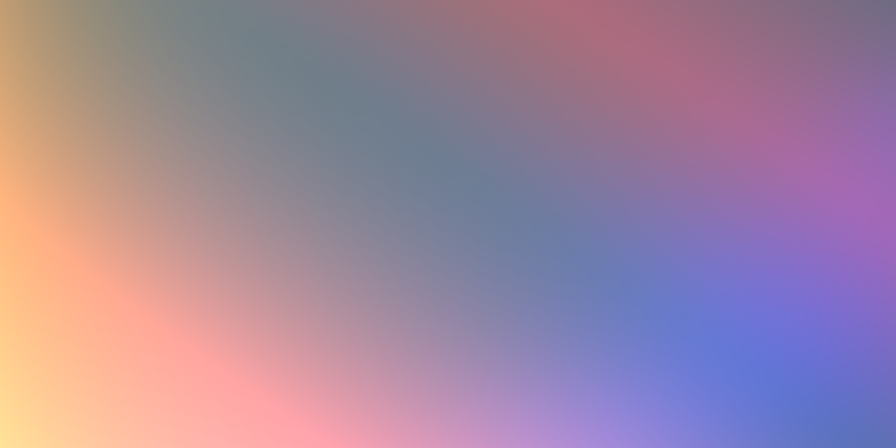
Write a Shadertoy shader that draws this background.

```glsl
// Elliptical soft light, 1 at its centre
float glow(vec2 p, vec2 centre, vec2 radius) {
    vec2 q = (p - centre) / radius;
    return exp(-dot(q, q));
}

// Absolute value with a rounded tip
float softAbs(float x, float rounding) {
    return sqrt(x * x + rounding * rounding);
}

void mainImage(out vec4 fragColor, in vec2 fragCoord) {
    vec2 p = fragCoord / iResolution.y;

    // Position across the diagonal bands
    float across = p.y + 0.69 * p.x;
    float fromTeal = across - 1.34;
    float above = 0.5 * (fromTeal + softAbs(fromTeal, 0.04));
    float below = max(above - fromTeal, 0.0);

    // Warm slope below the teal valley, rose ridge above it
    float warmth = min(pow(below / 0.84, 1.6), 1.0);
    float red = 0.69 - 0.5 * softAbs(above - 0.53, 0.035) + 0.59 * warmth;
    float green = 0.49 + 0.31 * pow(below / 1.34, 1.6) - 0.13 * min(above, 0.53);

    // Blue deepens towards the floor and inside the lower bands
    float blue = 0.45 + 0.025 * p.x + 0.15 * pow(max(1.0 - p.y, 0.0), 1.5);
    blue += 0.06 * smoothstep(0.0, 0.5, p.x) * (1.0 - smoothstep(1.4, 1.8, across));
    vec3 color = vec3(red, green, blue);

    // Amber left edge
    color += exp(-4.0 * p.x) * vec3(0.2 * p.y * p.y, 0.09, 0.0);

    // Violet lights and the shaded lower right corner
    color += vec3(-0.04, -0.01, 0.28) * glow(p, vec2(1.85, 0.27), vec2(0.5, 0.4));
    color += vec3(0.05, 0.01, 0.10) * glow(p, vec2(1.3, 0.0), vec2(0.35, 0.2));
    color += vec3(0.0, 0.0, 0.09) * glow(p, vec2(2.05, 0.72), vec2(0.2, 0.18));
    color -= vec3(0.05, 0.04, 0.17) * glow(p, vec2(2.0, 0.0), vec2(0.4));

    fragColor = vec4(clamp(color, 0.0, 1.0), 1.0);
}
```
